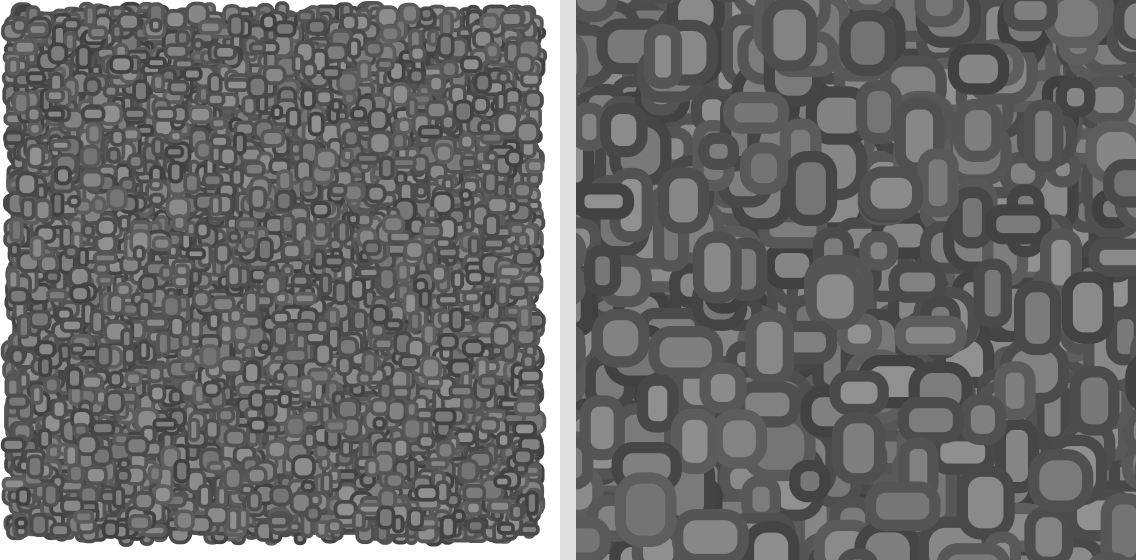
Left, the full canvas; right, a detail of the centre.
Give the GLSL for this texture, as a WebGL 1 fragment shader.

```glsl
precision highp float;

uniform vec2 u_resolution;

vec3 hash33(vec3 p) {
  p = fract(p * vec3(0.1031, 0.1030, 0.0973));
  p += dot(p, p.yxz + 33.33);
  return fract((p.xxy + p.yxx) * p.zyx);
}

float roundedBox(vec2 p, vec2 halfSize, float radius) {
  vec2 q = abs(p) - halfSize + radius;
  return length(max(q, 0.0)) + min(max(q.x, q.y), 0.0) - radius;
}

// Coverage of the region where the distance is negative.
float fill(float dist, float pixel) {
  return clamp(0.5 - dist / pixel, 0.0, 1.0);
}

void main() {
  float pixel = 1.0 / min(u_resolution.x, u_resolution.y);
  vec2 uv = gl_FragCoord.xy * pixel;
  vec2 bedCenter = vec2(0.4885, 0.5115);
  float bedHalf = 0.4665;
  float cellSize = 0.04;

  // White margin with a dark bed beneath the stones
  float bed = roundedBox(uv - bedCenter, vec2(bedHalf), 0.01);
  vec3 color = mix(vec3(1.0), vec3(0.29), fill(bed, pixel));

  // Stones painted over each other, layer by layer
  for (int layer = 0; layer < 12; layer++) {
    float id = float(layer);
    vec2 shift = hash33(vec3(id, 7.3, 2.1)).xy;
    vec2 baseCell = floor(uv / cellSize + shift);
    // Alternate the painting direction so overlaps have no bias
    float direction = mod(id, 2.0) < 0.5 ? 1.0 : -1.0;

    for (int j = -1; j <= 1; j++) {
      for (int i = -1; i <= 1; i++) {
        vec2 cell = baseCell + direction * vec2(float(i), float(j));
        vec3 place = hash33(vec3(cell, id * 13.0 + 5.0));
        vec3 look = hash33(vec3(cell + 61.0, id * 17.0 + 91.0));
        vec2 center = (cell + place.xy - shift) * cellSize;
        vec2 offset = abs(center - bedCenter);

        if (max(offset.x, offset.y) < bedHalf) {
          vec2 halfSize = mix(vec2(0.004), vec2(0.0162), look.xy);
          float radius = 0.75 * min(halfSize.x, halfSize.y);
          float dist = roundedBox(uv - center, halfSize, radius);
          float rimTone = mix(0.25, 0.37, place.z);
          float faceTone = mix(0.45, 0.57, look.z);
          float tone = mix(rimTone, faceTone, fill(dist, pixel));
          color = mix(color, vec3(tone), fill(dist - 0.0067, pixel));
        }
      }
    }
  }

  gl_FragColor = vec4(color, 1.0);
}
```
